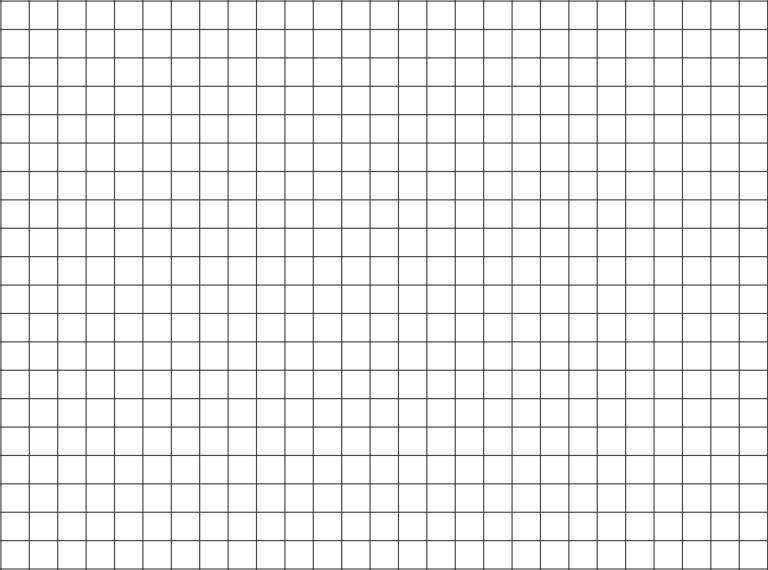
A WebGL 1 fragment shader for this pattern:

```glsl
precision highp float;
// Draws a square grid of thin dark lines on white, 27 cells across and 20 down.

uniform vec2 u_resolution;

// Lengths are fractions of the canvas height.
const float CELL_SIZE = 0.04982;
const float LINE_WIDTH = 0.00172;
const vec2 GRID_INSET = vec2(0.0016, 0.0019); // first lines from the left and top
const float FILTER_PIXELS = 1.2;
const vec3 PAPER_COLOR = vec3(1.0);
const vec3 LINE_COLOR = vec3(0.13);

// Signed distance to the nearest vertical (x) and horizontal (y) grid line.
vec2 gridDistance(vec2 p) {
    return (fract(p / CELL_SIZE + 0.5) - 0.5) * CELL_SIZE;
}

// Share of a box filter that each line covers.
vec2 lineCoverage(vec2 distanceToLine, float filterWidth) {
    float halfLine = 0.5 * LINE_WIDTH;
    float halfFilter = 0.5 * filterWidth;
    vec2 upper = min(distanceToLine + halfFilter, vec2(halfLine));
    vec2 lower = max(distanceToLine - halfFilter, vec2(-halfLine));
    return max(upper - lower, 0.0) / filterWidth;
}

void main() {
    // Measure from the top left corner, so the grid starts there.
    vec2 fromTopLeft = vec2(gl_FragCoord.x, u_resolution.y - gl_FragCoord.y);
    vec2 p = fromTopLeft / u_resolution.y - GRID_INSET;

    vec2 coverage = lineCoverage(gridDistance(p), FILTER_PIXELS / u_resolution.y);

    // Crossing lines merge without doubling their ink.
    float ink = 1.0 - (1.0 - coverage.x) * (1.0 - coverage.y);
    gl_FragColor = vec4(mix(PAPER_COLOR, LINE_COLOR, ink), 1.0);
}
```
